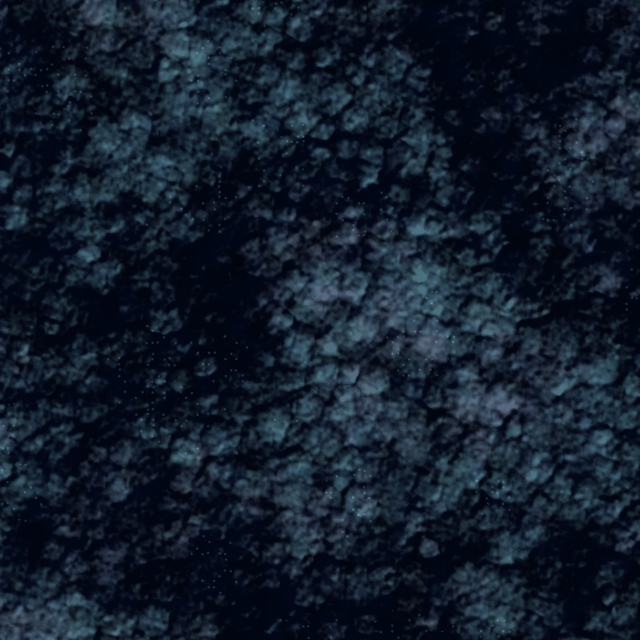
A Shadertoy shader for this texture:

```glsl
// Dense forest canopy seen from above at night: rounded crowns, dark gaps, faint glints.

const vec3 SHADE_NAVY = vec3(0.005, 0.022, 0.078);
const vec3 MOONLIT_LEAF = vec3(0.25, 0.35, 0.42);
const vec3 TEAL_TINT = vec3(0.92, 1.03, 1.01);
const vec3 VIOLET_TINT = vec3(1.09, 0.95, 0.98);
const vec2 TOWARD_LIGHT = vec2(0.45, -0.89);

// Hashes without sine
float hash12(vec2 p) {
    vec3 q = fract(vec3(p.xyx) * 0.1031);
    q += dot(q, q.yzx + 33.33);
    return fract((q.x + q.y) * q.z);
}

vec2 hash22(vec2 p) {
    return vec2(hash12(p + 17.0), hash12(p + 71.0));
}

// Smooth value noise, 0 to 1
float noise(vec2 p) {
    vec2 cell = floor(p);
    vec2 f = fract(p);
    vec2 w = f * f * f * (f * (f * 6.0 - 15.0) + 10.0);
    float low = mix(hash12(cell), hash12(cell + vec2(1, 0)), w.x);
    float high = mix(hash12(cell + vec2(0, 1)), hash12(cell + vec2(1, 1)), w.x);
    return mix(low, high, w.y);
}

vec2 turn(vec2 p, float angle) {
    float c = cos(angle), s = sin(angle);
    return mat2(c, s, -s, c) * p;
}

// Highest of the randomly sized domes around p, one per cell
float domes(vec2 p) {
    vec2 cell = floor(p);
    float height = 0.0;
    for (int y = -1; y <= 1; y++) {
        for (int x = -1; x <= 1; x++) {
            vec2 id = cell + vec2(x, y);
            vec2 offset = p - id - mix(vec2(0.15), vec2(0.85), hash22(id));
            float radius = mix(0.45, 0.9, hash12(id + 131.0));
            float top = mix(0.4, 1.0, hash12(id + 211.0));
            height = max(height, top * (1.0 - dot(offset, offset) / (radius * radius)));
        }
    }
    return height;
}

// Crowns, branches and leaf clusters, with ragged outlines
float canopyHeight(vec2 p) {
    vec2 ragged = vec2(noise(p * 62.0), noise(p * 62.0 + 40.0)) - 0.5;
    vec2 q = p + 0.011 * ragged;
    float crowns = domes(turn(q, 0.4) * 22.0);
    float branches = domes(turn(q, 1.1) * 50.0 + 90.0);
    float leaves = noise(turn(p, 0.7) * 115.0 + 30.0);
    return crowns + 0.42 * branches + 0.27 * leaves;
}

// Broad stands of trees and pools of shade
float stands(vec2 p) {
    float broad = noise(turn(p, 0.5) * 4.0 + 12.0);
    float middle = noise(turn(p, 1.2) * 8.0 + 55.0);
    float small = noise(turn(p, 0.8) * 15.0 + 33.0);
    return 0.48 * broad + 0.30 * middle + 0.22 * small;
}

// Sparse small bright dots, gathered in a few groups
float glints(vec2 p, float density) {
    vec2 grid = p * 115.0;
    vec2 id = floor(grid);
    vec2 center = mix(vec2(0.35), vec2(0.65), hash22(id + 300.0));
    float group = smoothstep(0.72, 0.9, noise(p * 9.0 + 80.0));
    float present = step(1.0 - density * group, hash12(id + 401.0));
    return present * smoothstep(0.35, 0.05, length(fract(grid) - center));
}

// Soft rise from zero, so that shade stays flat and dark
float softRamp(float x, float softness) {
    return softness * log(1.0 + exp(x / softness));
}

void mainImage(out vec4 fragColor, in vec2 fragCoord) {
    vec2 p = fragCoord / iResolution.y;

    // Relief is the drop in height toward the light
    float height = canopyHeight(p);
    float relief = height - canopyHeight(p + 0.007 * TOWARD_LIGHT);
    float grain = noise(turn(p, 0.25) * 165.0) - 0.5;

    float exposure = 1.75 * (height - 0.73) + 1.8 * relief
                   + 4.4 * (stands(p) - 0.5) + 1.0 * grain;
    float light = softRamp(0.23 + 0.44 * exposure, 0.09);
    light = min(light, 1.25) + 0.5 * glints(p, 0.2);

    // Tints drift between teal and violet grey
    float hue = 0.6 * noise(p * 5.0 + 7.0) + 0.4 * noise(p * 28.0 + 19.0);
    vec3 tint = mix(TEAL_TINT, VIOLET_TINT, smoothstep(0.4, 0.8, hue));
    vec3 shade = SHADE_NAVY * mix(0.75, 1.2, noise(p * 35.0 + 63.0));
    vec3 color = shade + (MOONLIT_LEAF - SHADE_NAVY) * tint * light;

    fragColor = vec4(clamp(color, 0.0, 1.0), 1.0);
}
```
